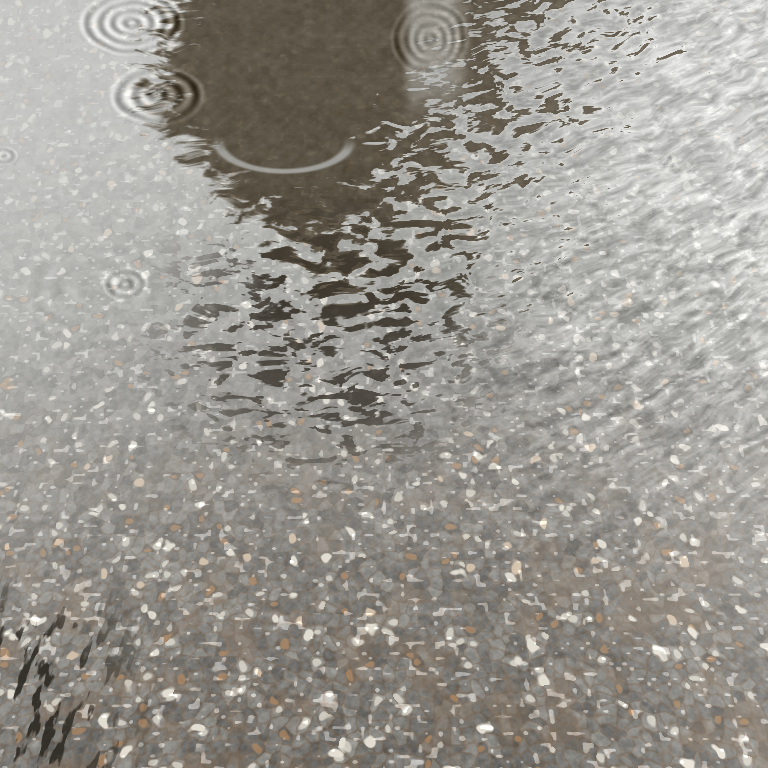
Give the GLSL for this texture, as a Shadertoy shader.

```glsl
// Wet asphalt in rain: stones under a pale sheen, a broken dark reflection and drop rings.
const vec3 SHEEN_COLOR = vec3(0.84, 0.845, 0.835);
const vec3 ROAD_COLOR = vec3(0.50, 0.493, 0.475);
const vec3 REFLECTION_COLOR = vec3(0.31, 0.275, 0.22);
const vec3 PALE_STONE = vec3(0.89, 0.87, 0.82);
const vec3 WARM_STONE = vec3(0.70, 0.53, 0.37);
const vec3 SOIL_COLOR = vec3(0.47, 0.40, 0.33);
const vec3 SHADOW_COLOR = vec3(0.17, 0.155, 0.13);
const float STONE_SCALE = 58.0;
const float CHIP_SCALE = 34.0;
const vec2 WAVE_SCALE = vec2(34.0, 76.0);

float hash(vec2 p) {
    return fract(sin(dot(p, vec2(127.1, 311.7))) * 43758.5453);
}

float noise(vec2 p) {
    vec2 i = floor(p), f = fract(p);
    f = f * f * (3.0 - 2.0 * f);
    return mix(mix(hash(i), hash(i + vec2(1, 0)), f.x),
               mix(hash(i + vec2(0, 1)), hash(i + vec2(1, 1)), f.x), f.y);
}

float fbm(vec2 p) {
    return 0.55 * noise(p) + 0.3 * noise(p * 2.1 + 7.3) + 0.15 * noise(p * 4.3 + 3.1);
}

// Nearest stone: distance to its centre, gap to the next stone, random id
vec3 stones(vec2 p) {
    vec2 cell = floor(p);
    float nearest = 9.0, second = 9.0, id = 0.0;
    for (int j = -1; j <= 1; j++)
    for (int i = -1; i <= 1; i++) {
        vec2 c = cell + vec2(i, j);
        vec2 centre = c + 0.1 + 0.8 * vec2(hash(c), hash(c + 41.7));
        float d = length(p - centre);
        if (d < nearest) {
            second = nearest;
            nearest = d;
            id = hash(c + 17.3);
        } else second = min(second, d);
    }
    return vec3(nearest, second - nearest, id);
}

// Signed light of concentric drop waves inside an ellipse
float dropRings(vec2 uv, vec2 centre, vec2 radius, float count) {
    vec2 q = (uv - centre) / radius;
    float d = length(q) + 0.06 * (noise(uv * 45.0) - 0.5);
    float fade = 1.0 - smoothstep(0.92, 1.12, d);
    return cos(6.2832 * count * (d - 1.0)) * fade * (0.65 + 0.35 * sin(atan(q.y, q.x) * 2.0 + 1.0));
}

// Lower part of a single thin ring
float dropArc(vec2 uv, vec2 centre, vec2 radius) {
    vec2 q = (uv - centre) / radius;
    return (1.0 - smoothstep(0.03, 0.13, abs(length(q) - 1.0))) * smoothstep(0.25, -0.4, q.y);
}

// Road surface: packed stones, soil in the gaps, sparse pale and warm chips
vec3 roadSurface(vec2 ground, float nearness) {
    vec2 bent = ground + 0.012 * (vec2(noise(ground * 60.0), noise(ground * 60.0 + 31.0)) - 0.5);
    vec3 stone = stones(bent * STONE_SCALE);
    vec3 chip = stones(bent * CHIP_SCALE + 13.0);
    vec3 col = ROAD_COLOR * (0.80 + 0.34 * stone.z);
    float gap = 1.0 - smoothstep(0.03, 0.28, stone.y);
    col = mix(col, SOIL_COLOR, gap * 0.55 * nearness);
    col += 0.20 * (fbm(ground * 125.0) - 0.5);
    col = mix(col, SOIL_COLOR * 1.1, 0.4 * nearness * smoothstep(0.5, 0.7, fbm(ground * 24.0)));
    float body = 1.0 - smoothstep(0.24, 0.42, stone.x);
    col = mix(col, PALE_STONE, body * step(0.92, stone.z) * 0.75);
    col = mix(col, WARM_STONE, body * step(0.05, stone.z) * step(stone.z, 0.09) * 0.7);
    float flake = 1.0 - smoothstep(0.17, 0.31, chip.x + 0.25 * (noise(ground * 110.0) - 0.5));
    col = mix(col, mix(PALE_STONE, WARM_STONE, 0.4 * step(0.97, chip.z)), flake * step(0.87, chip.z));
    float glint = smoothstep(0.76, 0.88, noise(ground * vec2(105.0, 130.0) + 5.0));
    return col + 0.25 * glint;
}

void mainImage(out vec4 fragColor, in vec2 fragCoord) {
    vec2 uv = fragCoord / iResolution.xy;
    float x = uv.x, y = uv.y;

    // Ground plane shrinks towards the top
    vec2 ground = vec2((x - 0.5) * (1.0 + 0.7 * y), y * (1.0 + 0.55 * y));
    float side = abs(x - 0.48) * 2.0;
    vec3 col = roadSurface(ground, 1.0 - smoothstep(0.15, 0.65, y));

    // Sky sheen, strongest in the upper corners
    float sheen = 0.88 * smoothstep(0.0, 1.05, y + 0.16 * side * side);
    col = mix(col, SHEEN_COLOR, clamp(sheen * 0.92, 0.0, 0.86));
    col += 0.04 * smoothstep(0.65, 1.0, x);

    // Wind waves: calm on the left, rough and tilted on the right
    float tilt = 0.75 * pow(max(x - 0.4, 0.0), 2.0);
    vec2 wave = vec2(ground.x, ground.y - tilt) * WAVE_SCALE;
    wave += 1.4 * vec2(noise(ground * 22.0), noise(ground * 22.0 + 9.0));
    float ripple = fbm(wave);
    float rough = smoothstep(0.24, 0.58, x + 0.65 * (0.72 - y));
    float rightWaves = smoothstep(0.4, 0.7, x) * smoothstep(0.12, 0.6, y);
    col += (ripple - 0.5) * 0.45 * rightWaves;

    // Dark reflection, narrowing downwards
    float leftEdge = 0.19 + 0.95 * max(0.85 - y, 0.0) + 0.15 * max(y - 0.88, 0.0);
    float rightEdge = 0.48 + 0.6 * (y - 0.6);
    float inside = min(x - leftEdge, (rightEdge - x) * 0.8);
    float field = inside + (ripple - 0.5) * mix(0.13, 0.62, rough);
    float dark = smoothstep(-0.012, 0.035, field) * smoothstep(0.5, 0.64, y);
    float palePatch = smoothstep(0.52, 0.54, x) * smoothstep(0.62, 0.58, x) * smoothstep(0.83, 0.91, y);
    vec3 reflection = REFLECTION_COLOR + 0.3 * (col - 0.68) + 0.10 * (fbm(ground * 60.0) - 0.5);
    col = mix(col, reflection, dark * (0.93 - 0.5 * palePatch));

    // Loose dark dashes below the reflection
    float dashZone = 1.0 - smoothstep(0.3, 1.0, length((uv - vec2(0.43, 0.56)) / vec2(0.30, 0.25)));
    float dash = smoothstep(0.60, 0.68, ripple + 0.06 * dashZone) * dashZone;
    col = mix(col, SHADOW_COLOR * 1.3, dash * 0.8);

    // Steep shadow slits in the lower left corner
    vec2 slitPos = vec2(x - 0.35 * y, y + 0.3 * x) * vec2(85.0, 28.0);
    float slitZone = (1.0 - smoothstep(0.06, 0.23, x)) * (1.0 - smoothstep(0.14, 0.29, y));
    col = mix(col, SHADOW_COLOR, smoothstep(0.57, 0.68, fbm(slitPos)) * slitZone * 0.9);

    // Rain drop rings
    float rings = dropRings(uv, vec2(0.172, 0.97), vec2(0.066, 0.042), 4.0);
    rings += dropRings(uv, vec2(0.205, 0.876), vec2(0.060, 0.039), 3.0);
    rings += 0.7 * dropRings(uv, vec2(0.163, 0.630), vec2(0.030, 0.022), 2.0);
    rings += 0.2 * dropRings(uv, vec2(0.125, 0.625), vec2(0.095, 0.065), 3.0);
    rings += 0.6 * dropRings(uv, vec2(0.56, 0.95), vec2(0.050, 0.050), 4.0);
    rings += 0.6 * dropRings(uv, vec2(0.005, 0.797), vec2(0.018, 0.012), 1.5);
    col += 0.17 * rings;
    col = mix(col, SHEEN_COLOR * 0.85, 0.75 * dropArc(uv, vec2(0.37, 0.815), vec2(0.085, 0.038)));

    fragColor = vec4(clamp(col, 0.0, 1.0), 1.0);
}
```
